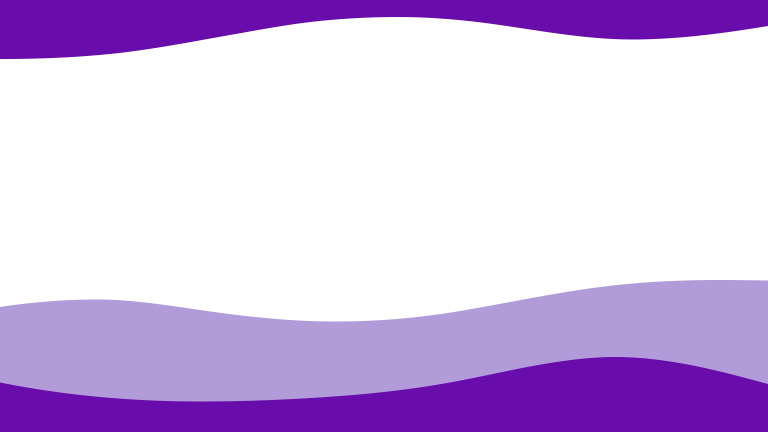
Reproduce this background procedurally as a Shadertoy shader.

```glsl
// White backdrop with a purple wave along the top and two layered waves below.
// Each wave edge is a smooth cubic Hermite curve through a few knots, and
// the areas above or below the edges are filled with antialiased coverage.

const int KNOTS = 8;

// Height of a curve at x; each knot holds (x, y, slope) in canvas fractions.
float waveHeight(float x, vec3 knots[KNOTS]) {
    float height = knots[0].y;
    for (int i = 0; i < KNOTS - 1; i++) {
        vec3 a = knots[i], b = knots[i + 1];
        if (x >= a.x) {
            float span = b.x - a.x;
            float t = (x - a.x) / span;
            float s = 1.0 - t;
            height = mix(a.y, b.y, t * t * (3.0 - 2.0 * t))
                   + span * t * s * (a.z * s - b.z * t);
        }
    }
    return height;
}

// Coverage of the area on the positive side of an edge, one pixel soft.
float coverage(float offset) {
    return clamp(offset * iResolution.y + 0.5, 0.0, 1.0);
}

void mainImage(out vec4 fragColor, in vec2 fragCoord) {
    vec2 uv = fragCoord / iResolution.xy;
    vec3 purple = vec3(0.412, 0.047, 0.675);
    vec3 lavender = vec3(0.694, 0.612, 0.851);

    // Lower edge of the top band
    float topEdge = waveHeight(uv.x, vec3[KNOTS](
        vec3(0.0, 0.8634, 0.0), vec3(0.143, 0.875, 0.178),
        vec3(0.2995, 0.919, 0.313), vec3(0.409, 0.950, 0.196),
        vec3(0.518, 0.9606, 0.0), vec3(0.651, 0.9421, -0.258),
        vec3(0.823, 0.9086, 0.0), vec3(1.0, 0.9398, 0.293)));

    // Upper edge of the pale wave
    float paleEdge = waveHeight(uv.x, vec3[KNOTS](
        vec3(0.0, 0.2894, 0.27), vec3(0.1263, 0.3067, 0.0),
        vec3(0.2604, 0.2824, -0.258), vec3(0.4362, 0.2558, 0.0),
        vec3(0.599, 0.2801, 0.302), vec3(0.7813, 0.3356, 0.231),
        vec3(0.9375, 0.3519, 0.0), vec3(1.0, 0.3507, -0.03)));

    // Upper edge of the dark wave in front
    float darkEdge = waveHeight(uv.x, vec3[KNOTS](
        vec3(0.0, 0.1146, -0.355), vec3(0.2604, 0.0706, 0.0),
        vec3(0.4427, 0.0833, 0.133), vec3(0.5859, 0.1146, 0.32),
        vec3(0.7161, 0.1597, 0.284), vec3(0.8008, 0.1736, 0.0),
        vec3(0.9115, 0.1505, -0.373), vec3(1.0, 0.1111, -0.48)));

    // Layers from back to front
    vec3 color = vec3(1.0);
    color = mix(color, purple, coverage(uv.y - topEdge));
    color = mix(color, lavender, coverage(paleEdge - uv.y));
    color = mix(color, purple, coverage(darkEdge - uv.y));
    fragColor = vec4(color, 1.0);
}
```
